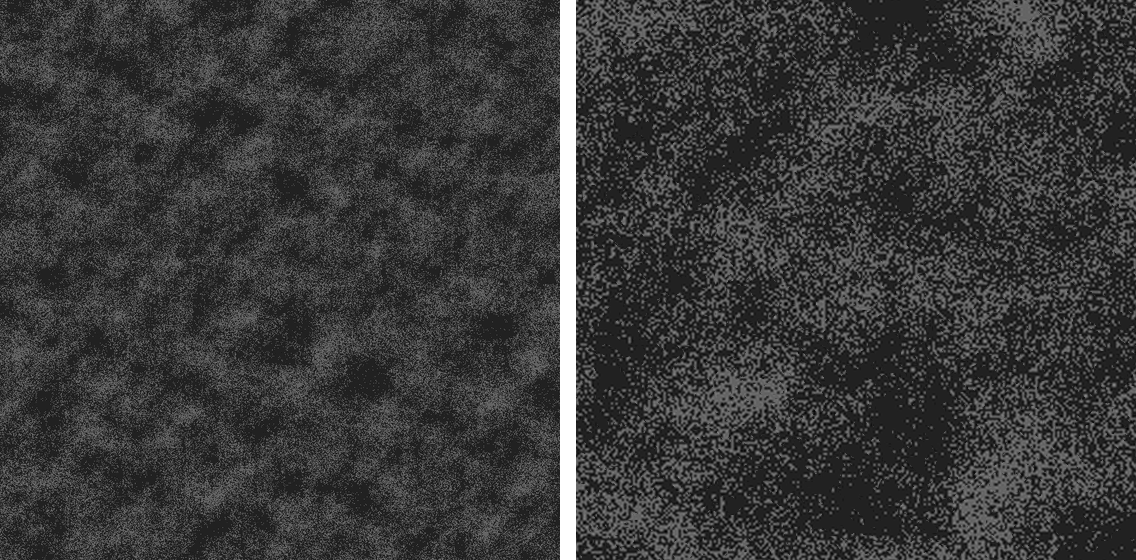
Left, the full canvas; right, a detail of the centre.
Write a Shadertoy shader that draws this texture.

```glsl
// Charcoal speckle: fine pale grains scattered over dark ground, gathered in cloudy patches.

const float PI = 3.14159;
const float GRAINS = 768.0;             // grains along the canvas height
const int WAVES = 80;                   // sines layered into the cloud field
const float LOBES = 3.0;                // reach of the smoothing kernel
const vec3 GROUND = vec3(0.129);
const vec3 GRAIN = vec3(0.395);

float hash(vec2 p) {
    vec3 q = fract(p.xyx * 0.1031);
    q += dot(q, q.yzx + 33.33);
    return fract((q.x + q.y) * q.z);
}

// Isotropic cloud field of layered sines, with zero mean and unit deviation.
float clouds(vec2 uv, float lowest, float highest, float falloff) {
    float sum = 0.0, power = 0.0;
    for (int i = 0; i < WAVES; i++) {
        float id = float(i);
        float ratio = pow(highest / lowest, (id + 0.5) / float(WAVES));
        float angle = 2.0 * PI * hash(vec2(id, 17.0));
        float phase = 2.0 * PI * hash(vec2(id, 71.0));
        float amplitude = pow(ratio, -falloff);
        vec2 direction = vec2(cos(angle), sin(angle));
        sum += amplitude * sin(2.0 * PI * lowest * ratio * dot(uv, direction) + phase);
        power += 0.5 * amplitude * amplitude;
    }
    return sum / sqrt(power);
}

float sinc(float x) {
    float a = PI * x;
    return abs(a) < 0.001 ? 1.0 : sin(a) / a;
}

// Windowed sinc: smooths grains smaller than a pixel yet keeps them crisp.
float kernel(float x) {
    return abs(x) < LOBES ? sinc(x) * sinc(x / LOBES) : 0.0;
}

// Share of a pixel of the given width (in grains) covered by grains.
float grainCoverage(vec2 p, float width, float density) {
    float scale = max(width, 1.0);
    int reach = int(ceil(LOBES * scale));
    float covered = 0.0, total = 0.0;
    for (int y = -reach; y <= reach; y++) {
        float row = floor(p.y) + float(y);
        float rowWeight = kernel((row + 0.5 - p.y) / scale);
        if (rowWeight == 0.0) continue;
        for (int x = -reach; x <= reach; x++) {
            float column = floor(p.x) + float(x);
            float weight = rowWeight * kernel((column + 0.5 - p.x) / scale);
            covered += weight * step(hash(vec2(column, row) + 37.0), density);
            total += weight;
        }
    }
    return covered / total;
}

void mainImage(out vec4 fragColor, in vec2 fragCoord) {
    vec2 uv = fragCoord / iResolution.y;

    // Patches set how densely the grains fall
    float patches = clouds(uv, 5.0, 130.0, 0.42);
    float density = clamp(0.318 + 0.155 * patches, 0.02, 0.9);

    // Grains on the ground
    float coverage = grainCoverage(uv * GRAINS, GRAINS / iResolution.y, density);
    fragColor = vec4(mix(GROUND, GRAIN, coverage), 1.0);
}
```
